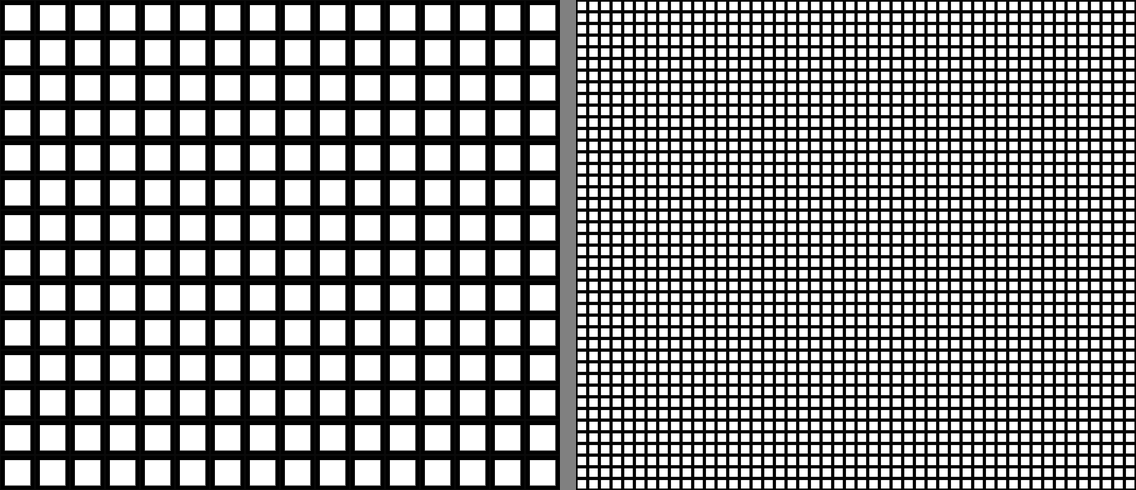
Left: one tile. Right: repeated 3 by 3.
Give the GLSL for this pattern, as a Shadertoy shader.

```glsl
// White squares in a heavy black grid, with a faint hairline along each cell border.

const vec2  REPEATS       = vec2(16.0, 14.0);   // cells across and down
const vec2  SQUARE_CENTER = vec2(0.504, 0.491); // in cell units
const float SQUARE_HALF   = 0.3635;             // half side, in cell units
const float EDGE_SOFTNESS = 0.032;              // edge blend width, in cell units
const float HAIRLINE_HALF = 0.013;              // half width, in cell units
const vec3  GRID_COLOR    = vec3(0.004);
const vec3  HAIRLINE_COLOR = vec3(0.075);
const vec3  SQUARE_COLOR  = vec3(1.0);

// Signed distance to an axis-aligned square
float squareDistance(vec2 p, float halfSide) {
    vec2 d = abs(p) - halfSide;
    return length(max(d, 0.0)) + min(max(d.x, d.y), 0.0);
}

// Linear coverage across a soft edge
float coverage(float distanceToEdge, float width) {
    return clamp(0.5 - distanceToEdge / width, 0.0, 1.0);
}

void mainImage(out vec4 fragColor, in vec2 fragCoord) {
    vec2 cell = fract(fragCoord / iResolution.xy * REPEATS);
    vec2 pixelSize = REPEATS / iResolution.xy;
    float pixel = max(pixelSize.x, pixelSize.y);

    // Hairline on the wrapped cell borders
    vec2 toBorder = min(cell, 1.0 - cell);
    float hairline = coverage(min(toBorder.x, toBorder.y) - HAIRLINE_HALF, pixel);
    vec3 color = mix(GRID_COLOR, HAIRLINE_COLOR, hairline);

    // White square
    float d = squareDistance(cell - SQUARE_CENTER, SQUARE_HALF);
    color = mix(color, SQUARE_COLOR, coverage(d, max(EDGE_SOFTNESS, pixel)));

    fragColor = vec4(color, 1.0);
}
```
